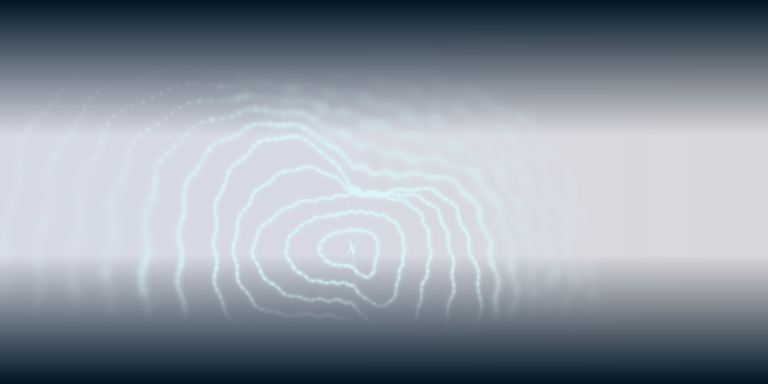
Reproduce this background procedurally as a Shadertoy shader.

```glsl
#define RINGS 11
#define CENTER vec2(0.917, 0.354)
#define RING_UNIT 0.0026
#define BEADS_PER_RING 25.0
#define SHARP_WIDTH 0.0052
#define BLUR_WIDTH 0.0165
#define NIGHT vec3(0.0, 0.08, 0.14)
#define MIST_LEFT vec3(0.84, 0.85, 0.89)
#define MIST_RIGHT vec3(0.85, 0.845, 0.86)
#define GLOW vec3(0.85, 0.965, 0.98)

const float TAU = 6.283185;

// Growth per ring in the inner, ridge and outer zones, every 30 degrees
const vec3 GROWTH[12] = vec3[12](
    vec3(26, 20, 20), vec3(25, 15, 19), vec3(20, 2, 21), vec3(18, 4, 23),
    vec3(19, 36, 15), vec3(26, 33, 31), vec3(33, 19, 35), vec3(28, 28, 38),
    vec3(20, 18, 30), vec3(19, 18, 25), vec3(33, 30, 25), vec3(27, 32, 18));

float hash(vec2 p) {
    return fract(sin(dot(p, vec2(127.1, 311.7))) * 43758.5);
}

float spokeRadius(int spoke, float ring) {
    vec3 zones = vec3(min(ring, 3.0), clamp(ring - 3.0, 0.0, 2.0), max(ring - 5.0, 0.0));
    return dot(GROWTH[spoke % 12], zones);
}

// Radius of a ring, a cubic curve through the spokes plus a small wobble
float ringRadius(float ring, float angle) {
    float s = mod(angle, TAU) / TAU * 12.0;
    int k = int(s);
    float t = fract(s);
    float a = spokeRadius(k + 11, ring), b = spokeRadius(k, ring);
    float c = spokeRadius(k + 1, ring), d = spokeRadius(k + 2, ring);
    float curve = b + 0.5 * t * (c - a + t * (2.0 * a - 5.0 * b + 4.0 * c - d
                + t * (3.0 * (b - c) + d - a)));
    float wobble = 0.35 * ring * sin(angle * 23.0 + ring * 1.1);
    return (curve + wobble) * RING_UNIT;
}

float softDot(float dist, float width) {
    return exp(-dist * dist / (width * width));
}

// Line and beads of one ring
float ringLight(vec2 q, float ring) {
    float r = length(q);
    float angle = mod(atan(q.y, q.x), TAU);
    float radius = ringRadius(ring, angle);
    float slope = (ringRadius(ring, angle + 0.01) - radius) / 0.01;
    float dist = (r - radius) * r / sqrt(r * r + slope * slope + 1e-6);

    // Focus: the upper left is crisp and dotted, the far rings are blurred
    float outer = smoothstep(4.5, 8.5, ring);
    float dotted = outer * softDot(angle - 2.5, 0.34);
    float rightSide = 1.0 - smoothstep(1.4, 2.0, angle) + smoothstep(4.6, 5.2, angle);
    float blur = outer * (1.0 - dotted);
    float width = mix(SHARP_WIDTH, BLUR_WIDTH, blur);
    float strength = mix(0.85, 0.36, blur) * mix(1.0, 0.65, rightSide * outer);
    strength *= 1.0 - 0.5 * smoothstep(8.0, 11.0, ring);

    float light = softDot(dist, width) * mix(0.65, 0.28, outer) * (1.0 - 0.8 * dotted);
    light += softDot(dist, width * 2.5) * 0.12 * (1.0 - dotted);

    float count = floor(BEADS_PER_RING * ring * mix(1.0, 0.8, step(6.5, ring)));
    float cell = floor(angle / TAU * count);
    for (int k = -1; k <= 1; k++) {
        float id = mod(cell + float(k), count);
        float beadAngle = (id + 0.5) / count * TAU;
        vec2 bead = ringRadius(ring, beadAngle) * vec2(cos(beadAngle), sin(beadAngle));
        float random = hash(vec2(id, ring));
        float size = width * mix(0.65, 1.1, random) * (1.0 - 0.25 * dotted);
        float power = mix(0.45, 0.9 * random * random, blur);
        light += power * softDot(length(q - bead), size);
    }
    return min(light, 1.1) * strength;
}

void mainImage(out vec4 fragColor, in vec2 fragCoord) {
    vec2 p = fragCoord / iResolution.y;
    float across = fragCoord.x / iResolution.x;

    // Pale band between dark edges
    float band = clamp(min((1.0 - p.y) / 0.352, p.y / 0.336), 0.0, 1.0);
    vec3 mist = mix(MIST_LEFT, MIST_RIGHT, smoothstep(0.4, 0.95, across));
    vec3 color = mix(NIGHT, mist, band);

    // Contour rings
    vec2 q = p - CENTER;
    float light = 0.0;
    for (int i = 1; i <= RINGS; i++) {
        float ring = ringLight(q, float(i));
        light = light + ring * (1.0 - 0.6 * min(light, 1.0));
    }
    light += 0.8 * softDot(length(q - vec2(0.006, -0.01)), 0.003);

    // Fade towards the dark edges
    float fade = smoothstep(0.14, 0.32, p.y) * (1.0 - smoothstep(0.66, 0.85, p.y));
    color = mix(color, GLOW, clamp(light * fade, 0.0, 0.95));
    fragColor = vec4(color, 1.0);
}
```
